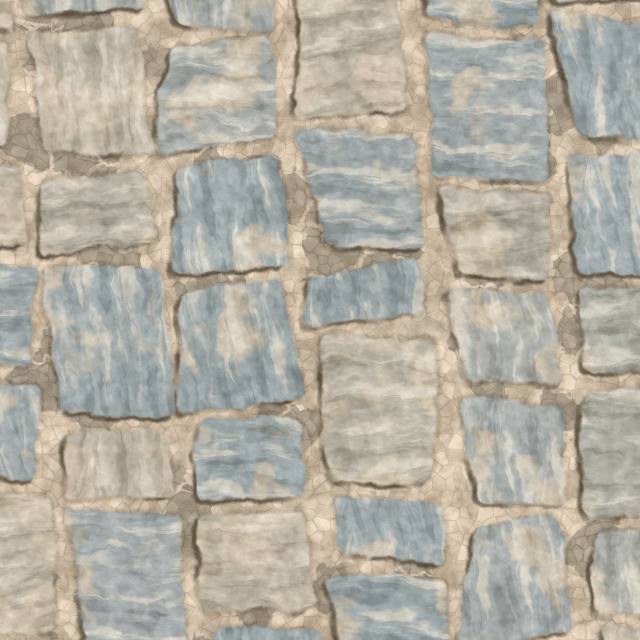
Give the GLSL for this texture, as a Shadertoy shader.

```glsl
struct Stone { float dist; vec2 id; vec2 local; };

vec2 hash2(vec2 p) {
    return fract(sin(vec2(dot(p, vec2(127.1, 311.7)), dot(p, vec2(269.5, 183.3)))) * 43758.5);
}

// Layered, self-warped sines, roughly -1 to 1
float waves(vec2 p) {
    float sum = 0.0, amp = 0.5;
    for (int i = 0; i < 5; i++) {
        sum += amp * 0.5 * (sin(p.x + 1.4 * sin(p.y * 0.7)) + sin(p.y + 1.4 * sin(p.x * 0.8)));
        p = mat2(0.8, 0.6, -0.6, 0.8) * p * 1.75 + 1.3 * sum + 2.1;
        amp *= 0.65;
    }
    return sum;
}

// Cellular noise: x = distance to the cell border, y = random value of the cell
vec2 cells(vec2 p) {
    float nearest = 9.0, second = 9.0, value = 0.0;
    for (int j = -1; j <= 1; j++)
    for (int i = -1; i <= 1; i++) {
        vec2 cell = floor(p) + vec2(i, j);
        vec2 rnd = hash2(cell);
        float d = length(cell + rnd - p);
        if (d < nearest) { second = nearest; nearest = d; value = fract(rnd.x * 7.3 + rnd.y * 3.1); }
        else second = min(second, d);
    }
    return vec2(second - nearest, value);
}

// Nearest block in leaning columns whose joints are staggered
Stone nearestStone(vec2 p) {
    vec2 size = vec2(0.205, 0.19);
    vec2 g = vec2(p.x + 0.075 * p.y + 0.1, p.y) / size;
    Stone best = Stone(9.0, vec2(0), vec2(0));
    for (int i = -1; i <= 1; i++) {
        float column = floor(g.x) + float(i);
        float y = g.y + hash2(vec2(column, 5.0)).x;
        for (int j = -1; j <= 1; j++) {
            vec2 id = vec2(column, floor(y) + float(j));
            vec2 rnd = hash2(id + 31.0), shape = hash2(id + 77.0) - 0.5;
            float low = id.y + 0.5 * (hash2(id).y - 0.5);
            float high = id.y + 1.0 + 0.5 * (hash2(id + vec2(0, 1)).y - 0.5);
            vec2 center = vec2(column + 0.5 + 0.08 * shape.x, 0.5 * (low + high));
            vec2 l = (vec2(g.x, y) - center) * size;
            vec2 halfSize = vec2(0.37 + 0.08 * rnd.x, 0.5 * (high - low) - 0.03 - 0.07 * rnd.y) * size;
            vec2 q = l + vec2(0.22 * shape.y * l.y, 0.28 * shape.x * l.x);
            halfSize.x += 0.25 * shape.x * l.y;
            q = abs(q) - halfSize + 0.014;
            float d = length(max(q, 0.0)) + min(max(q.x, q.y), 0.0) - 0.014;
            if (d < best.dist) best = Stone(d, id, l);
        }
    }
    return best;
}

vec3 mortarColor(vec2 p) {
    vec3 col = mix(vec3(0.76, 0.69, 0.60), vec3(0.87, 0.80, 0.71), smoothstep(-0.5, 0.35, waves(p * 45.0)));
    // Wedged brown chips, then small gravel
    vec2 chip = cells(p * 13.0 + 0.25 * waves(p * 50.0));
    float chipMask = smoothstep(0.02, 0.12, chip.x) * smoothstep(0.66, 0.72, chip.y);
    col = mix(col, vec3(0.62, 0.57, 0.50), 0.85 * chipMask);
    vec2 gravel = cells(p * 48.0);
    col += 0.11 * (gravel.y - 0.5) * smoothstep(0.0, 0.3, gravel.x);
    return col - 0.07 * (1.0 - smoothstep(0.0, 0.15, gravel.x));
}

vec3 stoneColor(Stone s) {
    vec2 rnd = hash2(s.id + 13.0), seed = s.id * 9.7;
    float blue = smoothstep(0.1, 0.75, rnd.x);
    vec3 col = mix(vec3(0.74, 0.71, 0.64), vec3(0.63, 0.665, 0.67), blue);

    // Sandy crusts and pale mineral veins along each block's grain
    float crust = smoothstep(0.1, 0.5, waves(s.local * 24.0 + seed) + 0.25 - 0.4 * blue);
    col = mix(col, vec3(0.83, 0.77, 0.68), 0.8 * crust);
    vec2 grain = rnd.y < 0.6 ? s.local.yx : s.local;
    grain.x += 0.2 * (rnd.x - 0.5) * grain.y;
    float vein = waves(grain * vec2(105.0, 20.0) + seed);
    col = mix(col, vec3(0.86, 0.83, 0.77), 0.75 * smoothstep(0.08, 0.6, vein));
    col -= 0.09 * smoothstep(0.1, 0.6, -vein);
    return col + 0.05 * waves(s.local * 65.0 + seed);
}

void mainImage(out vec4 fragColor, in vec2 fragCoord) {
    vec2 p = fragCoord / iResolution.y;
    vec2 warped = p + 0.009 * vec2(waves(p * 26.0), waves(p * 26.0 + 8.0))
                    + 0.003 * vec2(waves(p * 90.0), waves(p * 90.0 + 5.0));
    Stone s = nearestStone(warped);
    float outside = smoothstep(-0.003, 0.003, s.dist);
    vec3 col = mix(stoneColor(s), mortarColor(p), outside);

    // Broken shadow line under the lower left edges, faint dirt around the rest
    float shadow = smoothstep(0.004, -0.003, nearestStone(warped + vec2(0.007, 0.006)).dist);
    float broken = smoothstep(-0.35, 0.35, waves(p * 19.0 + 3.0));
    col = mix(col, vec3(0.37, 0.33, 0.27), 0.85 * outside * shadow * broken);
    col -= 0.09 * smoothstep(0.007, 0.0, abs(s.dist - 0.002)) * (1.0 - 0.6 * broken);

    // Broad wear and fine grit
    col += 0.03 * waves(p * 9.0) + 0.055 * waves(p * 150.0);
    col += 0.04 * (cells(p * 120.0).y - 0.5);
    fragColor = vec4(clamp(col, 0.0, 1.0), 1.0);
}
```
